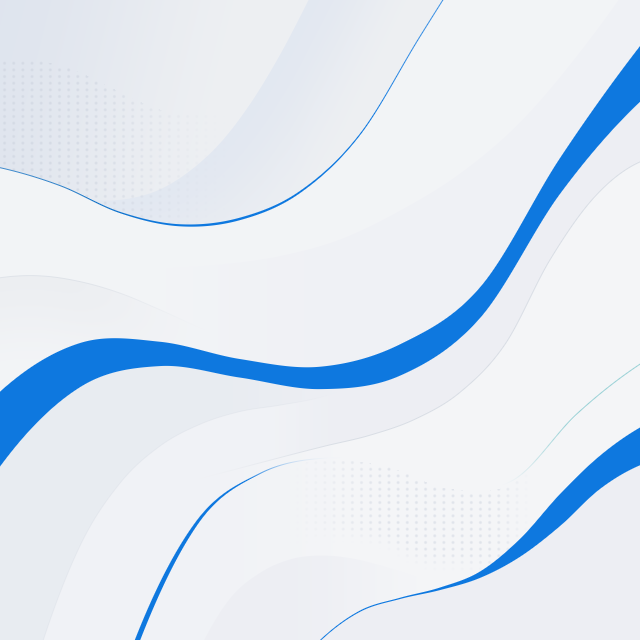
Write a Shadertoy shader that draws this background.

```glsl
// Pale layered paper waves crossed by blue ribbons, hairlines and soft dot grids.
// Each edge is a smooth spline height over x; layers are filled by the
// perpendicular distance to that edge, painted from back to front.

const vec3 PAPER      = vec3(0.950, 0.956, 0.966);
const vec3 PAPER_LOW  = vec3(0.939, 0.945, 0.960);
const vec3 WHITE      = vec3(0.956, 0.960, 0.969);
const vec3 HUMP       = vec3(0.926, 0.934, 0.946);
const vec3 SHADE      = vec3(0.909, 0.924, 0.945);
const vec3 BAND       = vec3(0.930, 0.935, 0.954);
const vec3 CORNER     = vec3(0.875, 0.896, 0.932);
const vec3 CORNER_LIT = vec3(0.930, 0.938, 0.950);
const vec3 DOT        = vec3(0.800, 0.825, 0.870);
const vec3 EDGE       = vec3(0.770, 0.800, 0.840);
const vec3 BLUE       = vec3(0.055, 0.470, 0.875);
const vec3 LINE_BLUE  = vec3(0.070, 0.440, 0.760);
const vec3 TEAL       = vec3(0.500, 0.780, 0.800);
const vec2 DOT_PITCH  = vec2(0.0143, 0.0104);
const float DOT_RADIUS = 0.0021;

// Spline heights, measured down from the top, evenly spaced along x
const float MAIN_TOP[9]   = float[9](.612, .536, .534, .561, .573, .538, .449, .247, .072);
const float MAIN_BASE[9]  = float[9](.729, .605, .572, .590, .608, .587, .497, .303, .159);
const float UPPER_LINE[9] = float[9](.262, .290, .332, .352, .342, .300, .210, .057, -.091);
const float CORNER_FOLD[9] = float[9](.313, .310, .296, .267, .224, .163, .086, -.004, -.098);
const float SWEEP[9]      = float[9](.418, .413, .400, .374, .329, .271, .191, .081, -.049);
const float LEFT_HUMP[9]  = float[9](.434, .431, .440, .458, .484, .512, .536, .557, .573);
const float LEFT_SHADE[9] = float[9](1.016, .853, .755, .697, .663, .643, .633, .621, .599);
const float RIGHT_BAND[9] = float[9](.715, .697, .680, .655, .613, .538, .406, .307, .253);
const float LOWER_LINE[9] = float[9](1.018, .818, .740, .716, .725, .760, .750, .647, .569);
const float LOW_TOP[9]    = float[9](1.0, .954, .934, .918, .893, .842, .772, .712, .668);
const float LOW_BASE[9]   = float[9](1.002, .956, .936, .922, .903, .870, .822, .764, .727);
const float LOW_HUMP[9]   = float[9](1.013, .935, .895, .874, .868, .872, .883, .897, .911);

float pixel; // size of one pixel in canvas units

// Signed distance to a Catmull-Rom edge over [x0, x1]: positive below it
float below(vec2 p, float x0, float x1, float k[9]) {
    float t = (p.x - x0) / (x1 - x0) * 8.0;
    float inside = clamp(t, 0.0, 8.0);
    int i = int(min(inside, 7.0));
    float u = inside - float(i);
    float b = k[i], c = k[i + 1];
    float a = i > 0 ? k[max(i - 1, 0)] : 3.0 * (k[0] - k[1]) + k[2];
    float d = i < 7 ? k[min(i + 2, 8)] : 3.0 * (k[8] - k[7]) + k[6];
    float c1 = 0.5 * (c - a);
    float c2 = a - 2.5 * b + 2.0 * c - 0.5 * d;
    float c3 = 0.5 * (d - a) + 1.5 * (b - c);
    float slope = c1 + u * (2.0 * c2 + 3.0 * c3 * u);
    float height = b + u * (c1 + u * (c2 + u * c3)) + slope * (t - inside);
    float grade = slope * 8.0 / (x1 - x0);
    return (p.y - height) / sqrt(1.0 + grade * grade);
}

float fill(float d) { return clamp(d / pixel + 0.5, 0.0, 1.0); }

// Line coverage that dims instead of vanishing when thinner than a pixel
float stroke(float d, float halfWidth) {
    float w = max(halfWidth, 0.5 * pixel);
    return fill(w - abs(d)) * halfWidth / w;
}

float dots(vec2 p) {
    vec2 cell = (fract(p / DOT_PITCH) - 0.5) * DOT_PITCH;
    return 1.0 - smoothstep(DOT_RADIUS - pixel, DOT_RADIUS + pixel, length(cell));
}

void mainImage(out vec4 fragColor, in vec2 fragCoord) {
    vec2 p = fragCoord / iResolution.xy;
    p.y = 1.0 - p.y;
    pixel = 1.0 / min(iResolution.x, iResolution.y);

    // Paper with a faint sweep and the hump on the left
    float sweep = fill(below(p, 0.25, 1.0, SWEEP)) * smoothstep(0.2, 0.5, p.x);
    vec3 col = mix(PAPER, PAPER_LOW, sweep);
    float humpD = below(p, 0.0, 0.5, LEFT_HUMP);
    float humpFade = 1.0 - smoothstep(0.1, 0.34, p.x);
    col = mix(col, mix(HUMP, PAPER, smoothstep(0.0, 0.15, humpD)), fill(humpD) * humpFade);
    col = mix(col, EDGE, stroke(humpD, 0.0005) * humpFade * 0.6);

    // Folded corner panel and its dots
    float upperD = below(p, 0.0, 0.75, UPPER_LINE);
    float foldD = below(p, 0.156, 0.531, CORNER_FOLD);
    vec3 litSide = mix(CORNER, CORNER_LIT, smoothstep(0.0, 0.42, p.x + 0.25 * p.y));
    vec3 darkSide = mix(CORNER + 0.012, CORNER_LIT, smoothstep(0.0, 0.16, foldD));
    vec3 panel = mix(litSide, darkSide, fill(foldD));
    float dotTop = 0.095 + 0.085 * smoothstep(0.05, 0.3, p.x);
    float dotMask = step(dotTop, p.y) * (1.0 - smoothstep(0.1, 0.38, p.x));
    panel = mix(panel, DOT, dots(p) * dotMask * 0.6);
    col = mix(col, panel, fill(-upperD));
    float upperWidth = mix(0.0006, 0.0019, exp(-pow((p.x - 0.36) / 0.16, 2.0)));
    col = mix(col, mix(LINE_BLUE, BLUE, smoothstep(0.1, 0.3, p.x)), stroke(upperD, upperWidth));

    // Layers under the main ribbon
    float mainBase = below(p, 0.0, 1.0, MAIN_BASE);
    float shadeD = below(p, 0.0625, 0.5625, LEFT_SHADE);
    float bandD = below(p, 0.4375, 1.0, RIGHT_BAND);
    float shadeFade = 1.0 - smoothstep(0.42, 0.54, p.x);
    float bandFade = smoothstep(0.3, 0.55, p.x);
    vec3 under = mix(SHADE, BAND, smoothstep(0.3, 0.58, p.x));
    under = mix(under, PAPER_LOW + 0.003, fill(shadeD) * shadeFade);
    under = mix(under, EDGE, stroke(shadeD, 0.0005) * shadeFade * 0.3);
    under = mix(under, WHITE, fill(bandD) * bandFade);
    under = mix(under, EDGE, stroke(bandD, 0.0006) * bandFade * 0.7);

    // Low hump, lower dots and the tapering lower line
    float lowHump = fill(below(p, 0.3125, 0.6875, LOW_HUMP));
    under = mix(under, BAND, lowHump * (1.0 - smoothstep(0.45, 0.68, p.x)));
    float lowerD = below(p, 0.208, 1.0, LOWER_LINE);
    float lowDots = smoothstep(0.43, 0.62, p.x) * (1.0 - smoothstep(0.76, 0.84, p.x));
    lowDots *= step(0.004, lowerD) * (1.0 - smoothstep(0.10, 0.135, lowerD));
    under = mix(under, DOT, dots(p) * lowDots * 0.5);
    float taper = 1.0 - smoothstep(0.2, 0.55, p.x);
    under = mix(under, BLUE, stroke(lowerD, 0.0038 * taper * taper + 0.0002 * taper));
    under = mix(under, TEAL, stroke(lowerD, 0.0006) * smoothstep(0.78, 0.9, p.x));
    col = mix(col, under, fill(mainBase));

    // Blue ribbons
    float lowBase = below(p, 0.5, 1.0, LOW_BASE);
    col = mix(col, BAND, fill(lowBase));
    float mainRibbon = min(below(p, 0.0, 1.0, MAIN_TOP), -mainBase);
    float lowRibbon = min(below(p, 0.5, 1.0, LOW_TOP), -lowBase);
    col = mix(col, BLUE, fill(max(mainRibbon, lowRibbon)));
    fragColor = vec4(col, 1.0);
}
```
